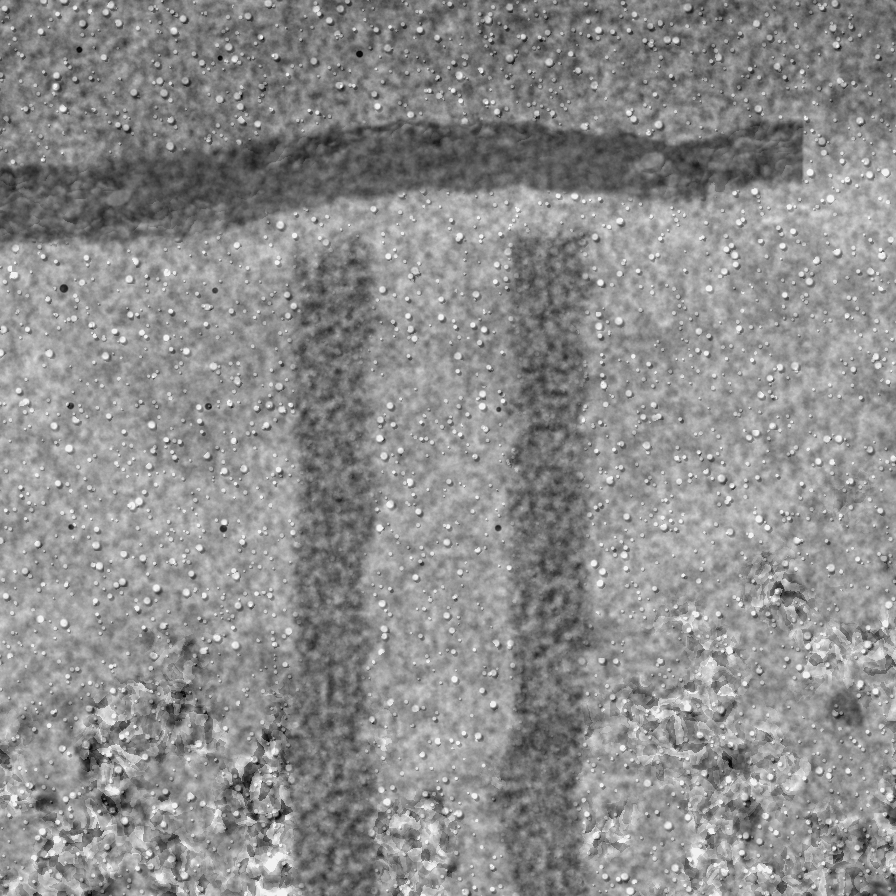
Reproduce this texture procedurally as a WebGL 1 fragment shader.

```glsl
precision highp float;
// Grey dry ground with a rocky trench, two worn wheel tracks, pebbles and flaky rubble.

uniform vec2 u_resolution;

const float SOIL_TONE = 0.595;
const float UPPER_TONE = 0.495;
const float TRACK_TONE = 0.415;
const float TRENCH_TONE = 0.335;
const float GRAIN_CONTRAST = 0.42;
const float TRENCH_END = 0.896;
const vec2 LEFT_TRACK = vec2(0.377, 0.733);   // centre x, top y
const vec2 RIGHT_TRACK = vec2(0.608, 0.745);
const float TRACK_HALF = 0.043;
const vec2 HOLE_SPACING = vec2(0.16, 0.13);
const vec2 LIGHT_STEP = vec2(-0.35, 0.35);

float hash(vec2 p) {
  vec3 q = fract(vec3(p.xyx) * 0.1031);
  q += dot(q, q.yzx + 33.33);
  return fract((q.x + q.y) * q.z);
}

float noise(vec2 p) {
  vec2 i = floor(p), f = fract(p);
  f = f * f * (3.0 - 2.0 * f);
  return mix(mix(hash(i), hash(i + vec2(1, 0)), f.x),
             mix(hash(i + vec2(0, 1)), hash(i + vec2(1, 1)), f.x), f.y);
}

float fbm(vec2 p) {
  float sum = 0.0, weight = 0.533;
  for (int i = 0; i < 4; i++) {
    sum += weight * noise(p);
    p = mat2(1.6, 1.2, -1.2, 1.6) * p + 7.3;
    weight *= 0.5;
  }
  return sum;
}

// Nearest cell: offset from its centre, distance, random id.
vec4 cellular(vec2 p) {
  vec2 base = floor(p);
  vec4 best = vec4(0.0, 0.0, 9.0, 0.0);
  for (int y = -1; y <= 1; y++) {
    for (int x = -1; x <= 1; x++) {
      vec2 g = base + vec2(float(x), float(y));
      vec2 d = p - g - vec2(hash(g + 3.7), hash(g + 91.3));
      float len = length(d);
      if (len < best.z) best = vec4(d, len, hash(g + 47.1));
    }
  }
  return best;
}

float relief(vec2 p) {
  return fbm(p - LIGHT_STEP) - fbm(p + LIGHT_STEP);
}

// Scattered lit stones, each with a small shadow.
float pebbles(vec2 p, float density) {
  vec4 c = cellular(p);
  float present = step(1.0 - density, c.w);
  float size = 0.14 + 0.2 * fract(c.w * 57.0);
  float stone = 1.0 - smoothstep(size * 0.6, size * 1.3, c.z);
  float shade = 1.0 - smoothstep(size * 0.7, size * 1.5, length(c.xy - vec2(0.16, -0.2)));
  return present * (0.3 * stone - 0.22 * shade * (1.0 - stone));
}

float track(vec2 p, vec2 place, float ragged) {
  float wobble = (fbm(vec2(p.y * 9.0, place.x * 40.0)) - 0.5) * 0.035 + ragged * 0.025;
  float shift = 0.005 * smoothstep(0.55, 0.65, p.y);
  float side = abs(p.x - place.x - shift + wobble);
  return (1.0 - smoothstep(TRACK_HALF - 0.012, TRACK_HALF + 0.008, side))
       * (1.0 - smoothstep(place.y - 0.018, place.y + 0.01, p.y + ragged * 0.04));
}

float boulder(vec2 p, vec2 center) {
  vec2 d = mat2(0.94, -0.34, 0.34, 0.94) * (p - center) / vec2(0.015, 0.009);
  return 1.0 - smoothstep(0.7, 1.1, length(d));
}

void main() {
  vec2 p = gl_FragCoord.xy / u_resolution;
  float broad = fbm(p * 5.0) - 0.5;
  float ragged = fbm(p * 24.0 + 11.0) - 0.5;
  float grain = fbm(p * 130.0) - 0.5;
  float bumps = relief(p * 110.0);

  // Trench outline
  float middle = 0.773 + 0.052 * smoothstep(0.12, 0.48, p.x)
    - 0.013 * smoothstep(0.6, 0.72, p.x) + 0.023 * smoothstep(0.78, 0.9, p.x);
  float halfWidth = 0.047 - 0.011 * smoothstep(0.2, 0.65, p.x);
  float across = (p.y - middle + ragged * 0.025) / halfWidth;
  float trench = (1.0 - smoothstep(0.84, 1.1, abs(across)))
    * (1.0 - smoothstep(TRENCH_END - 0.002, TRENCH_END + 0.002, p.x));

  // Ground tone: dark above the trench, pale lip below it
  float upper = smoothstep(-0.01, 0.08, p.y - middle + broad * 0.06);
  float tone = mix(SOIL_TONE, UPPER_TONE, upper) + broad * 0.17 + ragged * 0.13;
  tone += 0.05 * exp(-pow((p.y - middle + 0.075) / 0.035, 2.0));
  tone -= 0.07 * smoothstep(0.9, 0.95, p.x) * smoothstep(0.79, 0.87, p.y);
  tone += grain * GRAIN_CONTRAST + bumps * mix(0.12, 0.25, upper);

  // Flaky rubble across the bottom, rising to the right
  float rubbleTop = 0.25 + 0.21 * smoothstep(0.6, 0.9, p.x);
  float rubble = 1.0 - smoothstep(rubbleTop - 0.07, rubbleTop + 0.07, p.y + broad * 0.3);
  vec2 warped = p + 0.03 * vec2(ragged, fbm(p * 40.0 + 5.0) - 0.5);
  vec4 flake = cellular(warped * 85.0);
  vec4 chip = cellular(warped * 150.0 + 20.0);
  float patches = smoothstep(0.36, 0.58, fbm(p * 15.0 + 31.0));
  float flakes = 0.16 * smoothstep(0.55, 0.9, flake.w) - 0.17 * (1.0 - smoothstep(0.08, 0.3, flake.w))
    + 0.2 * (chip.w - 0.5) + 0.3 * relief(warped * 70.0);
  float clumps = smoothstep(0.63, 0.76, fbm(p * 19.0 + 63.0));
  tone += rubble * (patches * flakes - 0.22 * clumps);

  // Compacted, finely crumbled wheel tracks
  float worn = max(track(p, LEFT_TRACK, ragged), track(p, RIGHT_TRACK, ragged));
  float wornTone = TRACK_TONE + ragged * 0.12 + grain * 0.42 + bumps * 0.3;
  tone = mix(tone, wornTone, worn * 0.93);

  // Loose pebbles
  float loose = (1.0 - trench) * (1.0 - 0.75 * worn);
  tone += loose * (pebbles(p * 75.0, 0.16) + 0.7 * pebbles(p * 135.0 + 9.0, 0.14));

  // Sparse dark holes on a loose grid
  vec2 grid = (p - vec2(0.08, 0.9375)) / HOLE_SPACING + 0.5;
  vec2 id = floor(grid);
  vec2 jitter = 0.12 * (vec2(hash(id + 40.0), hash(id + 70.0)) - 0.5);
  float holeDistance = length((fract(grid) - 0.5 - jitter) * HOLE_SPACING) + ragged * 0.004;
  float present = max(step(id.x, 1.5), step(0.5, hash(id + 15.0)))
    * step(id.x, 3.5) * step(0.35, p.y);
  tone -= 0.42 * present * (1.0 - smoothstep(0.0025, 0.0048, holeDistance));

  // Trench floor: shadowed wall, rocks and drifts of fine soil
  vec4 rock = cellular((warped - vec2(0.0, middle)) * vec2(58.0, 80.0));
  float dome = 1.0 - smoothstep(0.2, 0.65, rock.z);
  float smoothDrift = smoothstep(0.44, 0.58, fbm(p * vec2(9.0, 16.0) + 4.0));
  float rocks = dome * (0.07 + 0.22 * dot(rock.xy, vec2(-0.5, 0.85)) + 0.09 * (rock.w - 0.5));
  float floorTone = TRENCH_TONE + mix(rocks, 0.0, smoothDrift * 0.75)
    - 0.045 * smoothstep(0.0, 0.8, across) + 0.04 * smoothstep(0.3, 1.0, -across)
    + grain * 0.25 + bumps * 0.18 + 0.22 * relief(p * 48.0) * (1.0 - 0.6 * smoothDrift);
  float boulders = max(boulder(p, vec2(0.132, 0.779)), boulder(p, vec2(0.727, 0.821)));
  floorTone = mix(floorTone, 0.5 + grain * 0.25, boulders);
  tone = mix(tone, floorTone, trench);

  gl_FragColor = vec4(vec3(clamp(tone, 0.04, 0.95)), 1.0);
}
```
